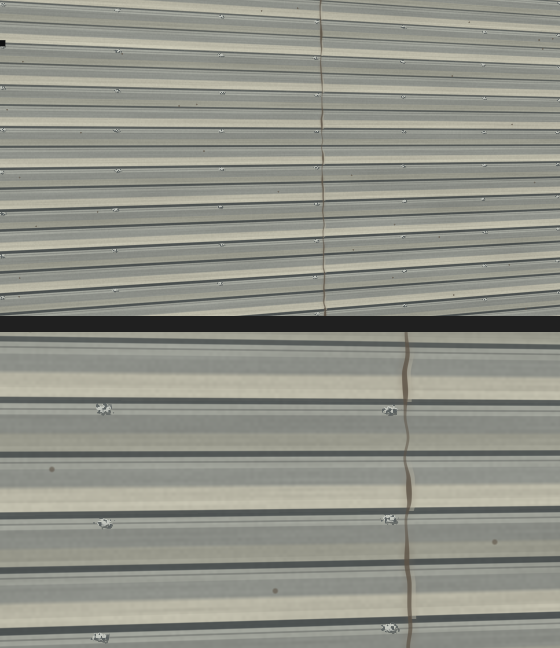
Top: the whole. Bottom: its middle third, enlarged.
A Shadertoy shader for this texture:

```glsl
// Weathered corrugated metal sheets in perspective, with fasteners and a rusty lap seam.

const float CONVERGE = 0.1303;              // shrink per unit of distance to the right
const vec2 CELL = vec2(0.3815, 0.1326);     // fastener spacing, rib period

const vec3 SHADOW = vec3(0.29, 0.31, 0.31);
const vec3 COOL   = vec3(0.535, 0.545, 0.52);
const vec3 LIP    = vec3(0.63, 0.64, 0.605);
const vec3 KHAKI  = vec3(0.60, 0.60, 0.55);
const vec3 WARM   = vec3(0.715, 0.705, 0.64);
const vec3 RUST   = vec3(0.36, 0.32, 0.27);
const vec3 METAL  = vec3(0.79, 0.80, 0.77);

float hash(vec2 p) {
    vec3 q = fract(vec3(p.xyx) * 0.1031);
    q += dot(q, q.yzx + 33.33);
    return fract((q.x + q.y) * q.z);
}

float noise(vec2 p) {
    vec2 i = floor(p), f = fract(p);
    f = f * f * (3.0 - 2.0 * f);
    return mix(mix(hash(i), hash(i + vec2(1, 0)), f.x),
               mix(hash(i + vec2(0, 1)), hash(i + vec2(1, 1)), f.x), f.y);
}

float edge(float at, float x, float soft) {
    return smoothstep(at - soft, at + soft, x);
}

float band(float lo, float hi, float x, float soft) {
    return edge(lo, x, soft) * (1.0 - edge(hi, x, soft));
}

// Cross-section of one period: a fastened rib, then a plain rib
vec3 ribColor(float t, float aa, float depthShade) {
    float soft = max(aa, 0.008);
    vec3 c = mix(LIP, COOL, edge(0.125, t, soft));
    c = mix(c, COOL * 0.95, band(0.07, 0.085, t, aa));
    c = mix(c, KHAKI, edge(0.29, t, 0.02));
    c = mix(c, KHAKI * 1.05, edge(0.40, t, soft));
    c = mix(c, LIP * 0.97, edge(0.49, t, soft));
    c = mix(c, COOL * 0.93, band(0.535, 0.55, t, aa));
    c = mix(c, COOL * 1.03, edge(0.60, t, soft));
    c = mix(c, WARM, edge(0.76, t, 0.025));
    c = mix(c, WARM * 1.05, edge(0.89, t, soft));
    // Shadow lines under the ribs, heavier towards the bottom
    float w = mix(0.021, 0.035, depthShade);
    float rib = min(t, 1.0 - t);
    float dark = max(1.0 - edge(w, rib, soft), band(0.475 - w, 0.475 + w * 0.8, t, soft));
    return mix(c, SHADOW, dark * mix(0.78, 1.0, depthShade));
}

// Small crumpled fastener: pale metal above a dark contact shadow
vec3 addFastener(vec3 c, vec2 sheet, float aa) {
    vec2 id = floor(sheet + 0.5);
    vec2 jitter = vec2(hash(id + 7.0) - 0.5, hash(id + 19.0) - 0.5);
    vec2 d = (sheet - id) * CELL - vec2(0.006, 0.009) - jitter * vec2(0.012, 0.004);
    float crumple = noise(d * 380.0 + id * 17.0);
    float body = length(d / vec2(0.0115, 0.0055)) + (crumple - 0.5) * 0.9;
    float under = length((d - vec2(0.003, 0.004)) / vec2(0.010, 0.004)) + (crumple - 0.5) * 0.8;
    float soft = max(0.12, aa / 0.0055);
    c = mix(c, SHADOW, 0.65 * (1.0 - edge(0.85, under, soft)));
    vec3 tone = mix(SHADOW * 1.2, METAL, smoothstep(0.25, 0.5, crumple));
    return mix(c, tone, 0.85 * (1.0 - edge(0.85, body, soft)));
}

// Vertical lap between sheets: wavering rusty line with a pale lip
vec3 addSeam(vec3 c, float dx, float y, float t, float aa) {
    float wobble = (noise(vec2(y * 45.0, 3.0)) - 0.5) * 0.005;
    float wear = noise(vec2(y * 28.0, 9.0));
    float x = dx - wobble;
    float width = 0.0014 + 0.0022 * wear * wear;
    c = mix(c, WARM * 1.04, 0.45 * band(0.001, 0.0065, x, aa) * edge(0.6, t, 0.1));
    c = mix(c, RUST * 1.3, 0.25 * wear * (1.0 - smoothstep(0.0, 0.012, abs(x))));
    return mix(c, RUST, (0.5 + 0.4 * wear) * (1.0 - edge(width, abs(x), aa)));
}

// Lengthwise streaks, broad fading, fine grain and sparse specks
vec3 weather(vec3 c, vec2 sheet, vec2 p) {
    float streak = noise(sheet * vec2(2.2, 34.0)) - 0.5;
    float fade = noise(sheet * vec2(1.3, 2.0) + 40.0) - 0.5;
    float grain = noise(p * 230.0) - 0.5;
    float strip = hash(vec2(floor(sheet.y * 2.0), 5.0)) - 0.5;
    c *= 1.0 + 0.055 * streak + 0.05 * fade + 0.035 * grain + 0.035 * strip;
    vec2 id = floor(p * 22.0);
    vec2 at = 0.2 + 0.6 * vec2(hash(id + 3.0), hash(id + 11.0));
    float speck = 1.0 - smoothstep(0.03, 0.09, length(fract(p * 22.0) - at));
    return mix(c, RUST, 0.6 * speck * step(0.965, hash(id + 29.0)));
}

void mainImage(out vec4 fragColor, in vec2 fragCoord) {
    float aa = 0.75 / iResolution.y;
    vec2 p = vec2(fragCoord.x, iResolution.y - fragCoord.y) / iResolution.y;

    // Sheet coordinates: x counts fasteners, y counts rib periods
    float depth = 1.0 - CONVERGE * p.x;
    float seam = p.x - 1.014 - 0.013 * p.y;
    float lap = 0.003 * step(0.0, seam) * (0.5 - p.y);
    float horizon = 0.402 + 0.005 * p.x + lap;
    vec2 sheet = vec2(p.x / CELL.x, (p.y - horizon) / CELL.y) / depth;

    float t = fract(sheet.y);
    vec3 c = ribColor(t, aa / (CELL.y * depth), smoothstep(0.0, 0.85, p.y));
    c = weather(c, sheet, p);
    c = addSeam(c, seam, p.y, t, aa);
    c = addFastener(c, sheet, aa);

    // Dark notch at the left border
    vec2 notch = abs(p - vec2(0.004, 0.137)) - vec2(0.013, 0.010);
    c = mix(c, SHADOW * 0.2, 1.0 - edge(0.0, max(notch.x, notch.y), aa));
    fragColor = vec4(c, 1.0);
}
```
